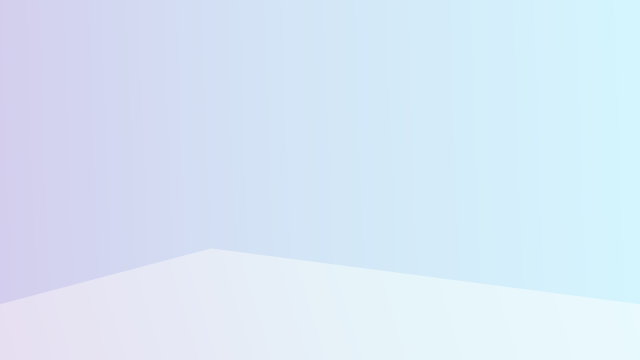
Write a Shadertoy shader that draws this background.

```glsl
// A pale lilac-to-cyan backdrop above a lighter, off-centre peak.
// Each layer is a horizontal three-stop gradient with a slight lean;
// the peak is cut by two straight slopes meeting at its apex.

// Blends from left to middle to right, with the middle colour at the given stop.
vec3 threeStop(vec3 left, vec3 middle, vec3 right, float stop, float t) {
    vec3 firstHalf = mix(left, middle, clamp(t / stop, 0.0, 1.0));
    return mix(firstHalf, right, clamp((t - stop) / (1.0 - stop), 0.0, 1.0));
}

// Height of the peak's upper edge across the canvas.
float ridgeHeight(float x) {
    vec2 apex = vec2(0.33, 0.31);
    float footHeight = 0.155;
    float rise = min(x / apex.x, (1.0 - x) / (1.0 - apex.x));
    return mix(footHeight, apex.y, rise);
}

void mainImage(out vec4 fragColor, in vec2 fragCoord) {
    vec2 uv = fragCoord / iResolution.xy;

    // Backdrop
    vec3 backdrop = threeStop(vec3(0.828, 0.808, 0.930),
                              vec3(0.828, 0.894, 0.963),
                              vec3(0.832, 0.962, 0.996),
                              0.43, uv.x + 0.02 * (uv.y - 0.6));

    // Peak, with its gradient leaning to the right on the way down
    vec3 peak = threeStop(vec3(0.900, 0.875, 0.947),
                          vec3(0.900, 0.958, 0.978),
                          vec3(0.912, 0.976, 0.994),
                          0.60, uv.x + 0.17 * (uv.y - 0.1));

    // Soft one-pixel edge
    float edge = (ridgeHeight(uv.x) - uv.y) * iResolution.y;
    float coverage = clamp(edge + 0.5, 0.0, 1.0);

    fragColor = vec4(mix(backdrop, peak, coverage), 1.0);
}
```
